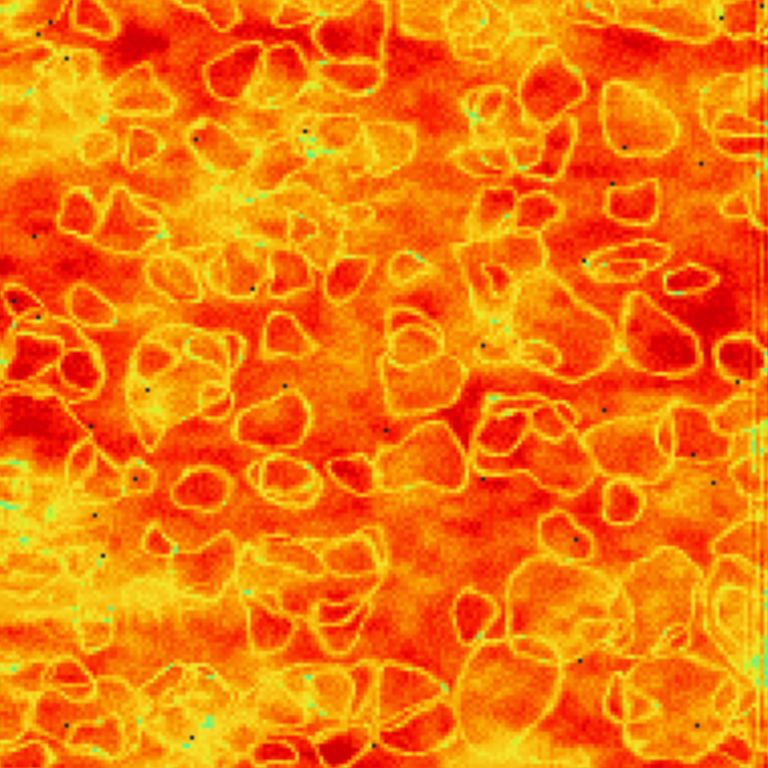
This texture is drawn by a Shadertoy shader. Its source:

```glsl
// Heat-map texture: blotchy red and orange noise crossed by thin, jagged yellow loops.
// Noise layers give a heat value that ring outlines and contours pull towards yellow.
// It is coloured on a coarse grid of grains and blended smoothly between them.

const float TAU = 6.2831853;
const float GRAIN_CELLS = 190.0;
const vec3 SPECK_COLOR = vec3(0.08, 0.14, 0.18);

float hash(vec2 p, float seed) {
    vec3 q = fract(vec3(p.xyx + seed * 7.31) * vec3(0.1031, 0.1030, 0.0973));
    q += dot(q, q.yzx + 33.33);
    return fract((q.x + q.y) * q.z);
}

// Smooth value noise in -1..1
float noise(vec2 p, float seed) {
    vec2 cell = floor(p);
    vec2 f = fract(p);
    f = f * f * (3.0 - 2.0 * f);
    float low = mix(hash(cell, seed), hash(cell + vec2(1, 0), seed), f.x);
    float high = mix(hash(cell + vec2(0, 1), seed), hash(cell + vec2(1, 1), seed), f.x);
    return 2.0 * mix(low, high, f.y) - 1.0;
}

vec2 warp(vec2 p, float frequency, float amount, float seed) {
    return p + amount * vec2(noise(p * frequency, seed), noise(p * frequency, seed + 1.0));
}

// Scattered loops, one per grid cell: x = outline strength, y = interior mask
vec2 loops(vec2 p, float cells, float density, float lineWidth, float seed) {
    vec2 grid = p * cells;
    vec2 home = floor(grid);
    vec2 result = vec2(0.0);
    for (int j = -1; j <= 1; j++) {
        for (int i = -1; i <= 1; i++) {
            vec2 cell = home + vec2(i, j);
            if (hash(cell, seed) > density) continue;
            vec2 jitter = vec2(hash(cell, seed + 1.0), hash(cell, seed + 2.0));
            vec2 offset = grid - cell - mix(vec2(0.2), vec2(0.8), jitter);
            float angle = atan(offset.y, offset.x);
            float phase = TAU * hash(cell, seed + 3.0);
            float radius = mix(0.22, 0.46, hash(cell, seed + 4.0));
            radius *= 1.0 + 0.12 * sin(2.0 * angle + phase) + 0.1 * sin(3.0 * angle - phase);
            float d = (length(offset * vec2(0.9, 1.1)) - radius) / cells;
            float outline = exp(-d * d / (lineWidth * lineWidth));
            float inside = smoothstep(lineWidth, -lineWidth, d);
            result = max(result, vec2(outline, inside));
        }
    }
    return result;
}

// Thin line along the zero level of a noise field
float contour(vec2 p, float frequency, float lineWidth, float seed) {
    float d = noise(p * frequency, seed) / (frequency * 1.6);
    return exp(-d * d / (lineWidth * lineWidth));
}

// Ripples on the right border and horizontal streaks on both sides
float borderStreaks(vec2 p) {
    float right = smoothstep(0.955, 1.0, p.x);
    float sides = smoothstep(0.14, 0.0, p.x) + 0.6 * smoothstep(0.88, 1.0, p.x);
    float ripple = sin(TAU * 75.0 * (p.x + 0.006 * sin(p.y * 9.0)));
    return right * (0.06 + 0.25 * ripple) + 0.25 * sides * noise(p * vec2(14.0, 85.0), 61.0);
}

vec3 heatColor(float heat) {
    float red = mix(0.8, 0.97, smoothstep(-0.3, 0.05, heat));
    red -= 0.7 * smoothstep(0.86, 1.25, heat);
    float green = clamp(0.08 + 0.9 * heat, 0.0, 0.95);
    float blue = 0.01 + 0.16 * smoothstep(0.6, 0.95, heat) + 0.5 * smoothstep(0.95, 1.25, heat);
    return vec3(red, green, blue);
}

// Background heat, then lines drawn as uneven yellow beads with green sparks
float heatAt(vec2 uv, float grain) {
    float band = exp(-pow((uv.y - 0.55) / 0.13, 2.0));
    float patches = noise(warp(uv, 9.0, 0.03, 11.0) * vec2(4.5, 8.5), 13.0);
    float mottling = noise(warp(uv, 20.0, 0.014, 14.0) * vec2(11.0, 17.0), 15.0);
    float detail = noise(uv * vec2(34.0, 54.0), 17.0);
    float warmth = smoothstep(-0.2, 0.6, patches + 0.5 * mottling);

    vec2 wobbly = warp(warp(uv, 16.0, 0.016, 21.0), 46.0, 0.006, 23.0);
    vec2 large = loops(wobbly, 6.5, 0.75, 0.0052, 31.0);
    vec2 small = loops(wobbly + 0.37, 11.5, 0.68, 0.005, 41.0);
    float meander = contour(wobbly, 10.0, 0.0048, 51.0) * warmth;
    float curls = contour(wobbly, 26.0, 0.0042, 55.0) * warmth;
    float lines = max(max(large.x, small.x), max(0.9 * meander, 0.85 * curls));

    float heat = 0.36 + 0.33 * patches + 0.3 * mottling + 0.23 * detail + 0.13 * grain;
    heat += 0.12 * large.y - 0.07 * small.y - 0.08 * band;
    heat = min(heat, 0.72 + 0.3 * (heat - 0.72));
    float unevenness = 0.88 + 0.16 * noise(uv * 50.0, 53.0);
    float sparks = smoothstep(0.35, 0.9, noise(uv * vec2(62.0, 110.0), 57.0));
    float beads = 0.87 + 0.1 * grain + 0.05 * patches + 0.3 * sparks;
    return mix(heat, beads, lines * unevenness) + borderStreaks(uv);
}

// Colour of one grain, with rare dark specks
vec3 grainColor(vec2 cell) {
    float grain = 2.0 * hash(cell, 19.0) - 1.0;
    vec3 color = heatColor(heatAt((cell + 0.5) / GRAIN_CELLS, grain));
    return mix(color, SPECK_COLOR, step(0.9988, hash(cell, 71.0)));
}

void mainImage(out vec4 fragColor, in vec2 fragCoord) {
    vec2 grid = fragCoord / iResolution.xy * GRAIN_CELLS - 0.5;
    vec2 cell = floor(grid);
    vec2 blend = smoothstep(0.0, 1.0, fract(grid));
    vec3 lower = mix(grainColor(cell), grainColor(cell + vec2(1, 0)), blend.x);
    vec3 upper = mix(grainColor(cell + vec2(0, 1)), grainColor(cell + vec2(1, 1)), blend.x);
    fragColor = vec4(mix(lower, upper, blend.y), 1.0);
}
```
